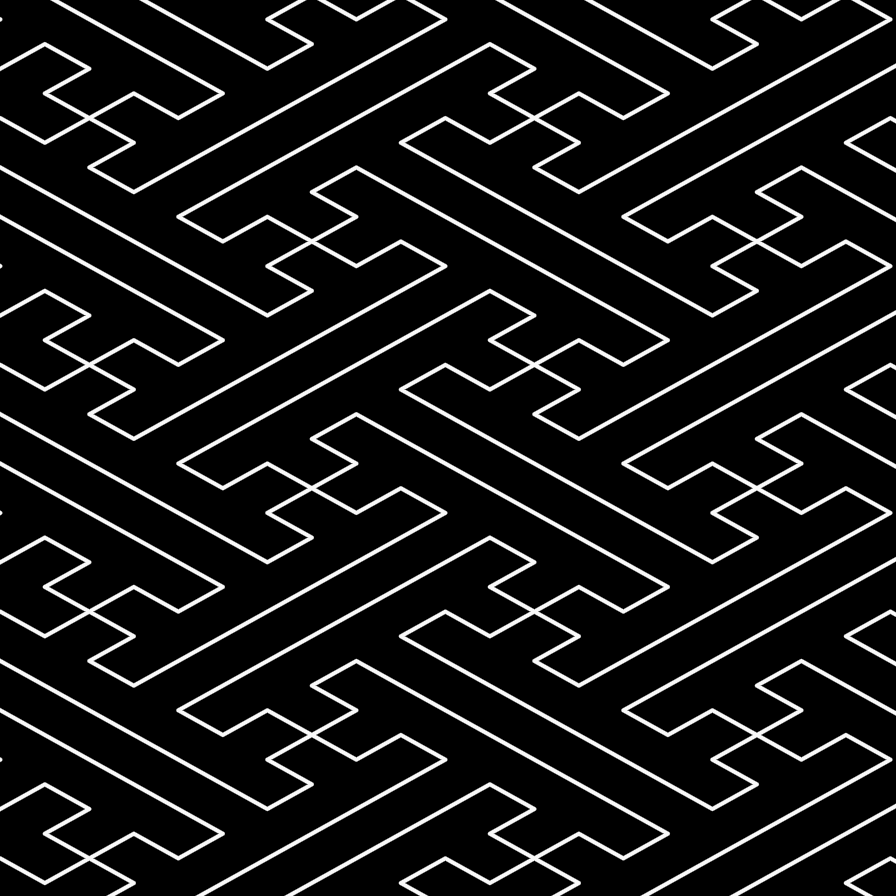
A Shadertoy shader for this pattern:

```glsl
const vec2 PITCH = vec2(0.04967, 0.02754);  // half diagonals of one lattice step
const vec2 ORIGIN = vec2(0.0997, 0.8682);   // centre of one right-handed cross
const float CELL = 5.0;                     // lattice steps between crosses
const float LINE_WIDTH = 0.0046;
const float EDGE_PIXELS = 1.2;
const vec3 GROUND = vec3(0.0);
const vec3 LINE = vec3(0.975);

// Skewed lattice axes: x runs right-down, y runs right-up
vec2 toLattice(vec2 p) {
    vec2 q = p / PITCH;
    return 0.5 * vec2(q.x - q.y, q.x + q.y);
}

vec2 toCanvas(vec2 v) {
    return PITCH * vec2(v.x + v.y, v.y - v.x);
}

float segmentDistance(vec2 p, vec2 a, vec2 b) {
    vec2 ab = b - a;
    float h = clamp(dot(p - a, ab) / dot(ab, ab), 0.0, 1.0);
    return length(p - a - ab * h);
}

// Interlocking key fret: four hooked arms per cell, mirrored in alternate cells
float fretDistance(vec2 p) {
    vec2 lattice = toLattice(p - ORIGIN);
    vec2 cell = floor(lattice / CELL + 0.5);
    vec2 local = toCanvas(lattice - CELL * cell);
    vec2 handed = vec2(1.0, 1.0 - 2.0 * mod(cell.x + cell.y, 2.0));

    // One arm; its long end runs past the border to meet the next cell
    vec2 arm[5] = vec2[5](vec2(0.0), vec2(1.0, 0.0), vec2(1.0, -1.0),
                          vec2(2.0, -1.0), vec2(2.0, 3.0));
    mat2 turn = mat2(1.0);
    float d = 1e3;
    for (int side = 0; side < 4; side++) {
        for (int i = 0; i < 4; i++) {
            vec2 a = toCanvas(turn * arm[i] * handed);
            vec2 b = toCanvas(turn * arm[i + 1] * handed);
            d = min(d, segmentDistance(local, a, b));
        }
        turn = mat2(0.0, -1.0, 1.0, 0.0) * turn;
    }
    return d;
}

void mainImage(out vec4 fragColor, in vec2 fragCoord) {
    vec2 p = fragCoord / iResolution.y;
    float edge = EDGE_PIXELS / iResolution.y;

    // Antialiased stroke
    float coverage = clamp(0.5 + (0.5 * LINE_WIDTH - fretDistance(p)) / edge, 0.0, 1.0);
    fragColor = vec4(mix(GROUND, LINE, coverage), 1.0);
}
```
